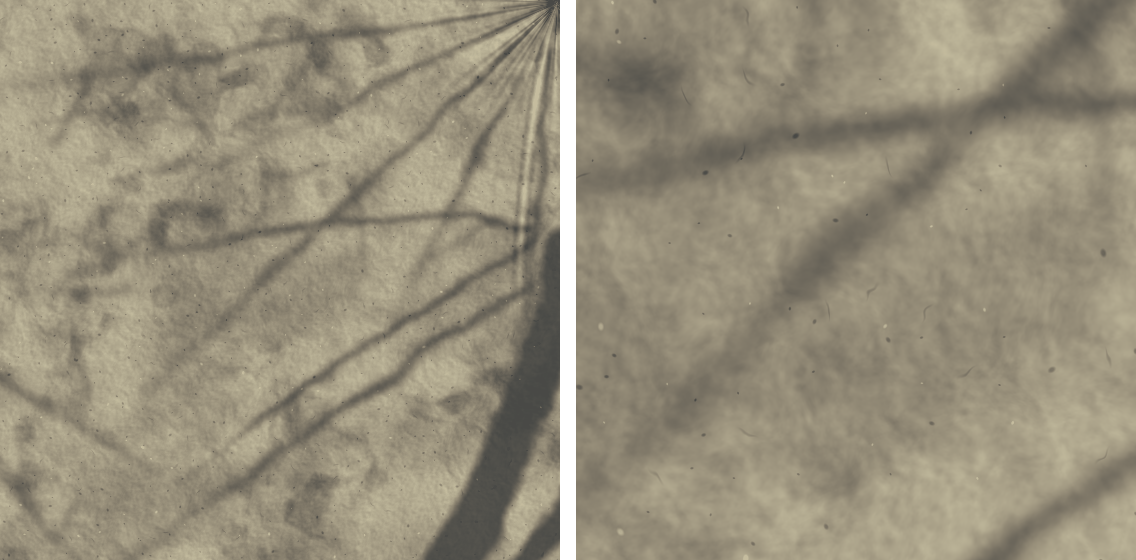
Left, the full canvas; right, a detail of the centre.
Write a Shadertoy shader that draws this texture.

```glsl
// Soft shadows of a bare tree falling on a rough, sandy wall.
// Curved boughs, a fan of rays and random twigs dim a mottled light value,
// which is then coloured and covered with fine relief, pits and cracks.

const vec3 SHADOW_COLOR = vec3(0.285, 0.288, 0.275);
const vec3 LIT_COLOR    = vec3(0.735, 0.705, 0.595);
const vec3 MID_TINT     = vec3(0.004, -0.012, -0.016);
const vec2 FAN_ORIGIN   = vec2(0.995, 0.995);
const float BASE_LIGHT  = 0.835;
const float MOTTLE      = 0.70;
const float DAPPLE      = 0.36;
const float RELIEF      = 0.34;
const float GRAIN       = 0.08;
const float WOBBLE      = 0.030;
const int FAN_RAYS = 5;
const int TWIGS = 22;
const int CURVE_STEPS = 10;

float hash(vec2 p) {
    vec3 q = fract(p.xyx * vec3(0.1031, 0.1030, 0.0973));
    q += dot(q, q.yzx + 33.33);
    return fract((q.x + q.y) * q.z);
}

float noise(vec2 p) {
    vec2 i = floor(p), f = fract(p);
    f = f * f * (3.0 - 2.0 * f);
    return mix(mix(hash(i), hash(i + vec2(1, 0)), f.x),
               mix(hash(i + vec2(0, 1)), hash(i + vec2(1, 1)), f.x), f.y);
}

float fbm(vec2 p) {
    float sum = 0.0, amp = 0.5;
    for (int i = 0; i < 4; i++) {
        sum += amp * noise(p);
        p = mat2(1.6, 1.2, -1.2, 1.6) * p + 17.3;
        amp *= 0.5;
    }
    return sum;
}

// Distance to a segment, and position along it
vec2 segment(vec2 p, vec2 a, vec2 b) {
    vec2 d = b - a;
    float t = clamp(dot(p - a, d) / dot(d, d), 0.0, 1.0);
    return vec2(length(p - a - d * t), t);
}

// Distance to a curve passing through a, m and b
vec2 curve(vec2 p, vec2 a, vec2 m, vec2 b) {
    vec2 c = 2.0 * m - 0.5 * (a + b), last = a, best = vec2(9.0, 0.0);
    for (int i = 1; i <= CURVE_STEPS; i++) {
        float t = float(i) / float(CURVE_STEPS);
        vec2 next = mix(mix(a, c, t), mix(c, b, t), t);
        vec2 s = segment(p, last, next);
        if (s.x < best.x) best = vec2(s.x, t + (s.y - 1.0) / float(CURVE_STEPS));
        last = next;
    }
    return best;
}

// Light left behind a bough with a blurred edge
float bough(vec2 s, float startWidth, float endWidth, float depth) {
    float r = s.x / mix(startWidth, endWidth, s.y);
    return 1.0 - depth * exp(-r * r) * (1.0 - 0.6 * smoothstep(0.6, 1.0, s.y));
}

float trunk(vec2 s, float startWidth, float endWidth) {
    float w = mix(startWidth, endWidth, s.y);
    return 1.0 - 0.92 * (1.0 - smoothstep(w - 0.012, w + 0.012, s.x));
}

float fanLight(vec2 p) {
    float light = 1.0;
    for (int i = 0; i < FAN_RAYS; i++) {
        float k = float(i), angle = 0.15 + 0.28 * k + 0.012 * k * k;
        float reach = i % 2 == 0 ? 1.0 : 0.64;
        vec2 tip = FAN_ORIGIN - reach * vec2(cos(angle), sin(angle));
        light *= bough(segment(p, FAN_ORIGIN, tip), 0.005, 0.016, 0.5);
    }
    return light;
}

float twigLight(vec2 p) {
    float light = 1.0;
    for (int i = 0; i < TWIGS; i++) {
        float k = float(i);
        vec2 a = vec2(hash(vec2(k, 3.7)) * 0.9, hash(vec2(k, 8.1)));
        float angle = 6.283 * hash(vec2(k, 5.3));
        vec2 b = a + (0.06 + 0.12 * hash(vec2(k, 1.9))) * vec2(cos(angle), sin(angle));
        light *= bough(segment(p, a, b), 0.012, 0.007, 0.26);
    }
    return light;
}

// Pits (x), pale grains (y) and short cracks (z), one per grid cell
vec3 blemishes(vec2 p, float cells, float pixel) {
    vec2 id = floor(p * cells);
    float pick = hash(id + 41.0), turn = 6.283 * hash(id + 7.0);
    vec2 q = fract(p * cells) - 0.2 - 0.6 * vec2(hash(id + 13.0), hash(id + 29.0));
    q = mat2(cos(turn), sin(turn), -sin(turn), cos(turn)) * q / cells;
    float size = mix(0.0004, 0.0020, pow(hash(id + 61.0), 3.0));
    float pit = 1.0 - smoothstep(0.3 * size, size + pixel, length(q * vec2(0.7, 1.0)));
    q.y += 14.0 * q.x * q.x + 0.004 * (noise(p * 170.0) - 0.5);
    float crack = (1.0 - smoothstep(0.0, 0.0007 + pixel, abs(q.y)))
                * (1.0 - smoothstep(0.001, 0.008, abs(q.x)));
    return vec3(pit * step(pick, 0.30), pit * step(0.93, pick),
                crack * step(0.6, pick) * step(pick, 0.66));
}

void mainImage(out vec4 fragColor, in vec2 fragCoord) {
    vec2 uv = fragCoord / iResolution.xy;
    float pixel = 0.7 / iResolution.y;
    vec2 p = uv + WOBBLE * (vec2(fbm(uv * 13.0), fbm(uv * 13.0 + 50.0)) - 0.47);

    // Mottled light with dapples and blurred smudges
    float light = BASE_LIGHT + MOTTLE * (fbm(uv * 9.0 + 4.0) - 0.47);
    light += DAPPLE * (fbm(p * 27.0 + 31.0) - 0.47);
    float patchy = smoothstep(0.3, 0.65, noise(uv * 4.0 + 9.0));
    float ridge = 1.0 - abs(2.0 * fbm(p * 11.0 + 20.0) - 0.95);
    light -= 0.15 * smoothstep(0.8, 1.0, ridge) * patchy;
    light -= 0.25 * smoothstep(0.60, 0.85, noise(p * 21.0 + 70.0)) * patchy;
    light = min(light, 0.91 + 0.3 * (light - 0.91));

    // Boughs and twigs, uneven along their length
    float shade = fanLight(p) * twigLight(p);
    shade *= bough(curve(p, vec2(0.94, 0.59), vec2(0.62, 0.605), vec2(0.12, 0.51)), 0.008, 0.013, 0.56);
    shade *= bough(curve(p, vec2(0.95, 0.57), vec2(0.62, 0.36), vec2(0.31, 0.13)), 0.010, 0.009, 0.58);
    shade *= bough(curve(p, vec2(0.94, 0.49), vec2(0.61, 0.27), vec2(0.22, 0.0)), 0.011, 0.015, 0.66);
    shade *= bough(curve(p, vec2(-0.02, 0.33), vec2(0.13, 0.25), vec2(0.28, 0.15)), 0.014, 0.011, 0.45);
    shade *= bough(segment(p, vec2(-0.02, 0.20), vec2(0.14, -0.01)), 0.018, 0.013, 0.45);
    shade = pow(shade, 0.45 + 1.1 * noise(uv * 19.0 + 5.0));

    // Trunk and its offshoots
    shade *= trunk(curve(p, vec2(1.0, 0.56), vec2(0.945, 0.29), vec2(0.79, -0.05)), 0.026, 0.052);
    shade *= trunk(segment(p, vec2(1.03, 0.10), vec2(0.90, -0.04)), 0.035, 0.020);
    shade *= trunk(segment(p, vec2(1.02, 0.40), vec2(0.93, 0.25)), 0.016, 0.028);
    light *= shade;

    // Thin pale stalk and streaks spreading from the corner
    vec2 stalk = curve(uv, FAN_ORIGIN, vec2(0.943, 0.72), vec2(0.926, 0.42));
    float fade = 1.0 - smoothstep(0.7, 1.0, stalk.y);
    light += fade * (0.18 * exp(-pow(stalk.x / 0.004, 2.0)) - 0.25 * exp(-pow((stalk.x - 0.010) / 0.005, 2.0)));
    vec2 ray = FAN_ORIGIN - uv;
    float streak = noise(vec2(atan(ray.y, ray.x + 0.001) * 24.0, 2.0)) - 0.55;
    light += 0.6 * streak * (1.0 - smoothstep(0.05, 0.33, length(ray)));

    // Rough surface lit from the side
    vec2 slant = vec2(0.0020, 0.0015);
    float relief = fbm(p * 85.0 + slant * 85.0) - fbm(p * 85.0 - slant * 85.0);
    float grain = noise(uv * 250.0) - 0.5;
    light += (RELIEF * relief + GRAIN * grain) * (0.3 + 0.7 * shade);
    vec3 marks = blemishes(uv, 38.0, pixel) + blemishes(uv + 3.37, 23.0, pixel);
    light += 0.34 * marks.y - 0.36 * marks.x - 0.20 * marks.z;

    light = clamp(light, 0.0, 1.08);
    vec3 color = mix(SHADOW_COLOR, LIT_COLOR, light);
    color += MID_TINT * 4.0 * light * max(1.0 - light, 0.0);
    fragColor = vec4(color, 1.0);
}
```
